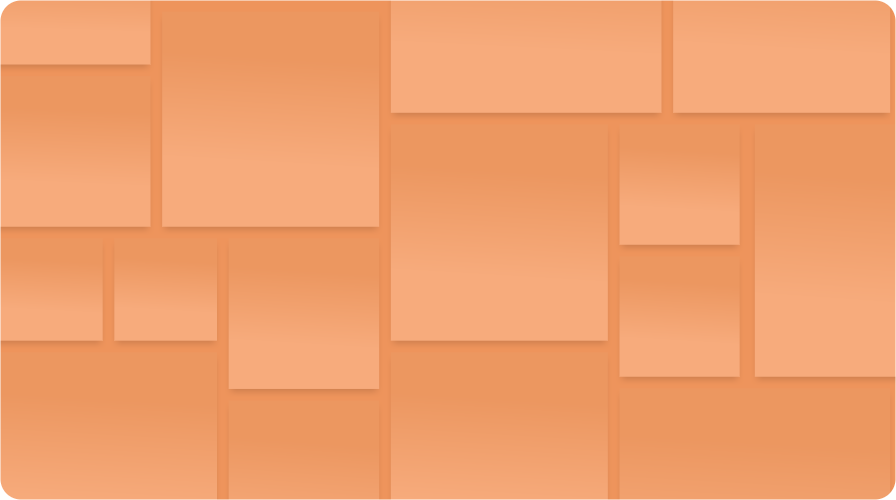
This background is drawn by a Shadertoy shader. Its source:

```glsl
// A wall of soft orange tiles packed in uneven stacks on a rounded card.
// Each tile is a box with a near-vertical gradient and a blurred drop shadow;
// stacks are laid out in design units, with y running down from the top.

const vec2  DESIGN = vec2(768.0, 430.0);   // size of the layout grid
const float GAP = 10.0;                    // space between stacked tiles
const float CARD_RADIUS = 18.0;
const float TILT = 0.06;                   // sideways lean of the gradient
const vec2  RAMP = vec2(0.22, 0.71);       // where the gradient starts and ends
const float SHADOW_DROP = 4.0;
const float SHADOW_INSET = 2.0;
const float SHADOW_BLUR = 6.0;
const float SHADOW_STRENGTH = 0.17;

const vec3 GROUT = vec3(0.933, 0.580, 0.359);
const vec3 TILE_TOP = vec3(0.925, 0.592, 0.378);
const vec3 TILE_BASE = vec3(0.968, 0.671, 0.487);
const vec3 SHADOW = vec3(0.10, 0.03, 0.01);
const vec3 PAPER = vec3(1.0);

float boxDistance(vec2 p, vec2 halfSize, float radius) {
    vec2 q = abs(p) - halfSize + radius;
    return length(max(q, 0.0)) + min(max(q.x, q.y), 0.0) - radius;
}

float coverage(float dist, float pixel) {
    return clamp(0.5 - dist / pixel, 0.0, 1.0);
}

// Soft box: product of blurred edges on both axes
float softBox(vec2 p, vec2 halfSize) {
    vec2 edge = smoothstep(-SHADOW_BLUR, SHADOW_BLUR, halfSize - abs(p));
    return edge.x * edge.y;
}

// One tile over its shadow, from corner lo to corner hi
void tile(inout vec3 color, vec2 p, vec2 lo, vec2 hi, float pixel) {
    vec2 halfSize = 0.5 * (hi - lo);
    vec2 local = p - 0.5 * (lo + hi);

    float shade = softBox(local - vec2(0.0, SHADOW_DROP), halfSize - SHADOW_INSET);
    color = mix(color, SHADOW, SHADOW_STRENGTH * shade);

    vec2 uv = (p - lo) / (hi - lo);
    float ramp = clamp((uv.y - TILT * (uv.x - 0.5) - RAMP.x) / (RAMP.y - RAMP.x), 0.0, 1.0);
    vec3 face = mix(TILE_TOP, TILE_BASE, ramp);
    color = mix(color, face, coverage(boxDistance(local, halfSize, 0.0), pixel));
}

// Two tiles in a column; ends holds the column top and both tile bottoms
void stack(inout vec3 color, vec2 p, vec2 span, vec3 ends, float pixel) {
    for (int i = 0; i < 2; i++) {
        tile(color, p, vec2(span.x, ends[i] + GAP), vec2(span.y, ends[i + 1]), pixel);
    }
}

void mainImage(out vec4 fragColor, in vec2 fragCoord) {
    vec2 uv = fragCoord / iResolution.xy;
    vec2 p = vec2(uv.x, 1.0 - uv.y) * DESIGN;
    float pixel = DESIGN.y / iResolution.y;
    vec3 color = GROUT;

    // Left half, upper rows then lower rows
    stack(color, p, vec2(-57.0, 129.0), vec3(-58.0, 55.5, 195.0), pixel);
    tile(color, p, vec2(139.0, 10.0), vec2(325.0, 195.0), pixel);
    for (int i = 0; i < 2; i++) {
        float left = 98.0 * float(i);
        tile(color, p, vec2(left - (i == 0 ? GAP : 0.0), 205.0), vec2(left + 88.0, 293.0), pixel);
    }
    tile(color, p, vec2(-GAP, 303.0), vec2(186.0, 489.0), pixel);
    stack(color, p, vec2(196.0, 325.0), vec3(195.0, 334.5, 510.0), pixel);

    // Right half, upper row then the stacks beneath it
    tile(color, p, vec2(335.0, -89.0), vec2(567.0, 97.0), pixel);
    tile(color, p, vec2(577.0, -89.0), vec2(763.0, 97.0), pixel);
    stack(color, p, vec2(335.0, 521.0), vec3(97.0, 293.0, 489.0), pixel);
    stack(color, p, vec2(531.0, 634.0), vec3(97.0, 210.5, 324.0), pixel);
    tile(color, p, vec2(647.0, 107.0), vec2(833.0, 324.0), pixel);
    tile(color, p, vec2(531.0, 334.0), vec2(763.0, 550.0), pixel);

    // Rounded card edge
    float card = boxDistance(p - 0.5 * DESIGN, 0.5 * DESIGN, CARD_RADIUS);
    fragColor = vec4(mix(PAPER, color, coverage(card + 0.5 * pixel, pixel)), 1.0);
}
```
